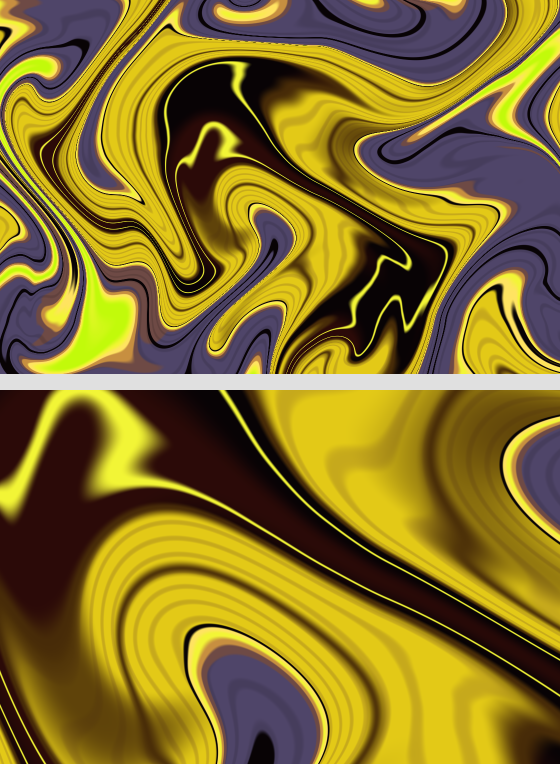
Top, the full canvas; bottom, a detail of the centre.
This background is drawn by a WebGL 1 fragment shader. Its source:

```glsl
precision highp float;
// Liquid marbling in yellow, violet and near-black. A swirling, area-keeping flow
// carries each point back to a simple wavy field; the field's folded phase
// then picks a colour from an ordered series of hard and soft bands.

uniform vec2 u_resolution;

const float FLOW_SCALE = 2.0;      // flow cells per canvas height
const float FLOW_STEP = 0.105;     // strength of each advection step
const int FLOW_STEPS = 8;
const vec2 FLOW_ORIGIN = vec2(13.3, 5.7);
const vec2 BAND_DIR = vec2(0.80, 0.60);
const float BAND_RATE = 0.38;      // colour cycles per flow cell
const float BAND_WOBBLE = 0.70;    // how far the noise bends the bands
const float CRISP = 0.003;
const float SOFT = 0.022;
const int AA = 2;                  // samples per pixel side

const vec3 LIME   = vec3(0.76, 0.98, 0.04);
const vec3 LEMON  = vec3(0.95, 0.96, 0.21);
const vec3 CREAM  = vec3(1.00, 0.89, 0.38);
const vec3 YELLOW = vec3(0.89, 0.79, 0.09);
const vec3 OCHRE  = vec3(0.64, 0.51, 0.13);
const vec3 TAN    = vec3(0.78, 0.56, 0.25);
const vec3 MAUVE  = vec3(0.43, 0.29, 0.27);
const vec3 BROWN  = vec3(0.28, 0.17, 0.03);
const vec3 VIOLET = vec3(0.31, 0.27, 0.41);
const vec3 MAROON = vec3(0.17, 0.04, 0.03);
const vec3 BLACK  = vec3(0.03, 0.01, 0.02);

float hash(vec2 p) {
  vec3 q = fract(p.xyx * 0.1031);
  q += dot(q, q.yzx + 33.33);
  return fract((q.x + q.y) * q.z);
}

// Dot product of a random unit gradient with the offset from its corner
float corner(vec2 cell, vec2 offset) {
  float angle = 6.2832 * hash(cell);
  return dot(vec2(cos(angle), sin(angle)), offset);
}

// Gradient noise, roughly -0.7 to 0.7
float noise(vec2 p) {
  vec2 i = floor(p), f = p - i;
  vec2 w = f * f * f * (f * (f * 6.0 - 15.0) + 10.0);
  vec2 e = vec2(1.0, 0.0);
  return mix(mix(corner(i, f), corner(i + e, f - e), w.x),
             mix(corner(i + e.yx, f - e.yx), corner(i + 1.0, f - 1.0), w.x), w.y);
}

// Divergence-free velocity from a noise stream function
vec2 curl(vec2 p) {
  const float e = 0.02;
  float n = noise(p);
  return vec2(noise(p + vec2(0.0, e)) - n, n - noise(p + vec2(e, 0.0))) / e;
}

// Switch to the next colour once h has passed the edge
void band(inout vec3 c, float h, float edge, float blur, vec3 next) {
  c = mix(c, next, smoothstep(edge - blur, edge + blur, h));
}

vec3 marble(vec2 p) {
  vec2 g = p * FLOW_SCALE + FLOW_ORIGIN;
  for (int i = 0; i < FLOW_STEPS; i++) g += FLOW_STEP * curl(g);

  // Folded phase: 0 is the lime core, 1 the dark core
  float phase = BAND_RATE * dot(g, BAND_DIR) + BAND_WOBBLE * noise(g * 0.8 + 7.0)
              + 0.09 * noise(g * 2.3 + 3.0);
  float h = abs(2.0 * fract(phase) - 1.0);

  // Shading inside the broad bands
  float grain = noise(g * 1.6 + 20.0);
  float strand = smoothstep(0.2, 1.0, sin(h * 95.0 + 7.0 * grain));
  float fold = smoothstep(0.16, 0.48, grain);
  vec3 gold = mix(YELLOW, OCHRE, 0.45 * strand);
  gold = mix(gold, BROWN, 0.85 * fold);
  vec3 violet = mix(VIOLET, MAUVE, smoothstep(0.27, 0.29, -grain));
  violet *= 1.0 - 0.12 * strand;
  vec3 dark = mix(BLACK, MAROON, smoothstep(-0.15, 0.20, grain));

  // Lime core to violet
  vec3 c = LIME;
  band(c, h, 0.025, 0.015, LEMON);
  band(c, h, 0.045, 0.008, CREAM);
  band(c, h, 0.060, CRISP, TAN);
  band(c, h, 0.080, CRISP, MAUVE);
  band(c, h, 0.095, CRISP, violet);
  // Ink streak inside the violet
  band(c, h, 0.175, CRISP, BLACK);
  band(c, h, 0.200, CRISP, violet);
  // Rim between violet and gold
  band(c, h, 0.335, CRISP, MAUVE);
  band(c, h, 0.353, CRISP, TAN);
  band(c, h, 0.368, 0.006, LEMON);
  band(c, h, 0.384, 0.006, CREAM);
  band(c, h, 0.396, CRISP, BLACK);
  band(c, h, 0.407, CRISP, gold);
  // Soft crease in the gold, then the dark core with a bright vein
  band(c, h, 0.625, SOFT, BROWN);
  band(c, h, 0.660, SOFT, gold);
  band(c, h, 0.850, SOFT, BROWN);
  band(c, h, 0.885, 0.012, dark);
  band(c, h, 0.932, 0.005, LEMON);
  band(c, h, 0.945, 0.005, dark);
  return c;
}

void main() {
  vec3 sum = vec3(0.0);
  for (int y = 0; y < AA; y++)
    for (int x = 0; x < AA; x++) {
      vec2 jitter = (vec2(float(x), float(y)) + 0.5) / float(AA) - 0.5;
      sum += marble((gl_FragCoord.xy + jitter) / u_resolution.y);
    }
  gl_FragColor = vec4(sum / float(AA * AA), 1.0);
}
```
